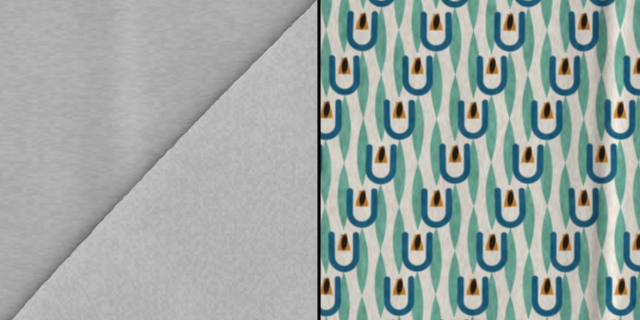
Write a Shadertoy shader that draws this texture.

```glsl
// Folded grey plush cloth beside a cream cotton printed with leaves and U-shaped petals.
#define SEAM_X 0.997
#define COLUMN_PITCH 0.0576
#define REPEAT_Y 0.552
#define FIRST_MOTIF vec2(1.133, 0.0703)
#define CUP_RADIUS 0.038
#define CUP_STROKE 0.0098
#define LEAF_SIZE vec2(0.0185, 0.105)
#define PRINT_BLUR 0.0045
#define PILE_STRENGTH 0.085
#define CREAM vec3(0.83, 0.81, 0.775)
#define LEAF_GREEN vec3(0.37, 0.60, 0.53)
#define CUP_BLUE vec3(0.09, 0.32, 0.43)

float hash(vec2 p) {
    return fract(sin(dot(p, vec2(127.1, 311.7))) * 43758.5453);
}

float noise(vec2 p) {
    vec2 cell = floor(p), f = fract(p);
    f = f * f * (3.0 - 2.0 * f);
    float low = mix(hash(cell), hash(cell + vec2(1, 0)), f.x);
    float high = mix(hash(cell + vec2(0, 1)), hash(cell + vec2(1, 1)), f.x);
    return mix(low, high, f.y);
}

float fbm(vec2 p) {
    float sum = 0.0, weight = 0.5;
    for (int i = 0; i < 4; i++) {
        sum += weight * noise(p);
        p = p * 2.03 + 17.3;
        weight *= 0.5;
    }
    return sum;
}

float bump(float x, float centre, float width) {
    float t = (x - centre) / width;
    return exp(-t * t);
}

// Open cup: two upright arms joined by a half circle below
float cupDistance(vec2 d) {
    vec2 base = vec2(0.0, 0.042);
    float arc = abs(length(d - base) - CUP_RADIUS);
    float arms = length(vec2(abs(d.x) - CUP_RADIUS, d.y - clamp(d.y, -0.025, base.y)));
    return (d.y > base.y ? arc : arms) - CUP_STROKE;
}

float leafDistance(vec2 d) {
    float t = d.y / LEAF_SIZE.y;
    return abs(d.x) - LEAF_SIZE.x * (1.0 - t * t);
}

vec3 plush(vec2 p, float pixel) {
    // Slightly bowed diagonal fold
    float foldX = mix(0.992, 0.035, p.y) - 0.06 * p.y * (1.0 - p.y);
    float side = (p.x - foldX) * 0.72 + 0.004 * (noise(p * 70.0) - 0.5);
    float front = smoothstep(-pixel, pixel, side);

    // Long horizontal pile behind, finer woven pile in front
    float backPile = fbm(p * vec2(55.0, 130.0)) - 0.47;
    float frontPile = fbm(p * vec2(125.0, 105.0) + 9.0) - 0.47;
    float cloud = fbm(p * 5.0) - 0.47;

    float back = 0.695 + PILE_STRENGTH * backPile + 0.06 * cloud;
    back += 0.03 * bump(p.x, 0.41, 0.035) - 0.025 * bump(p.x, 0.30, 0.07);
    back -= 0.20 * exp(min(side, 0.0) / 0.018) + 0.07 * exp(min(side, 0.0) / 0.09);

    float fore = 0.715 + PILE_STRENGTH * 1.2 * frontPile + 0.05 * cloud;
    fore += 0.035 * exp(-max(side, 0.0) / 0.035);
    return mix(back, fore, front) * vec3(1.0, 0.987, 0.995);
}

vec3 printedCotton(vec2 p, float pixel) {
    float blur = max(PRINT_BLUR, pixel);
    vec2 q = p + 0.005 * (vec2(noise(p * 9.0), noise(p * 9.0 + 31.0)) - 0.5);
    float leaf = 0.0, cup = 0.0, ochre = 0.0, kernel = 0.0;

    // Neighbouring columns, each stepped up by a quarter of the repeat
    float nearest = floor((q.x - FIRST_MOTIF.x) / COLUMN_PITCH + 0.5);
    for (int i = -1; i <= 1; i++) {
        float column = nearest + float(i);
        vec2 d = q - FIRST_MOTIF - column * vec2(COLUMN_PITCH, -0.25 * REPEAT_Y);
        d.y = mod(d.y + 0.042, REPEAT_Y) - 0.042;

        float leaves = min(leafDistance(d - vec2(0.0, 0.194)), leafDistance(d - vec2(0.0, 0.406)));
        leaf = max(leaf, smoothstep(blur, -blur, leaves));
        cup = max(cup, smoothstep(blur, -blur, cupDistance(d)));

        // Pointed seed with a dark slanted kernel
        float taper = 0.008 + 0.011 * smoothstep(-0.03, 0.018, d.y);
        float seed = max(abs(d.x) - taper, abs(d.y + 0.002) - 0.025);
        ochre = max(ochre, smoothstep(blur, -blur, seed));
        vec2 k = (d - vec2(0.001 - 0.12 * d.y, -0.003)) / vec2(0.010, 0.026);
        kernel = max(kernel, smoothstep(1.25, 0.55, length(k)));
    }

    float wash = fbm(q * vec2(65.0, 35.0)) - 0.47;
    vec3 color = CREAM + 0.05 * wash;
    color = mix(color, LEAF_GREEN + 0.16 * wash, leaf * 0.94);
    color = mix(color, CUP_BLUE + 0.10 * wash, cup * 0.96);
    color = mix(color, vec3(0.70, 0.43, 0.13), ochre * 0.92);
    color = mix(color, vec3(0.10, 0.085, 0.08), kernel * 0.95);

    // Soft vertical folds, strongest near the right edge
    float sway = p.x + 0.025 * (p.y - 0.5);
    float light = 0.99 + 0.07 * (fbm(vec2(p.x * 9.0, p.y * 2.0)) - 0.47);
    light += 0.13 * bump(sway, 1.925, 0.022) - 0.20 * bump(sway, 1.872, 0.025);
    light -= 0.06 * bump(sway, 1.79, 0.05) + 0.05 * bump(p.x, 2.0, 0.02);
    light += 0.07 * (noise(p * vec2(190.0, 75.0)) - 0.5);
    return color * light;
}

void mainImage(out vec4 fragColor, in vec2 fragCoord) {
    vec2 uv = fragCoord / iResolution.xy;
    vec2 p = vec2(2.0 * uv.x, 1.0 - uv.y);
    float pixel = 1.0 / iResolution.y;
    vec3 color = p.x < SEAM_X ? plush(p, pixel) : printedCotton(p, pixel);
    float seam = smoothstep(0.005 + pixel, 0.005 - pixel, abs(p.x - SEAM_X));
    color = mix(color, vec3(0.025), seam);
    fragColor = vec4(clamp(color, 0.0, 1.0), 1.0);
}
```
